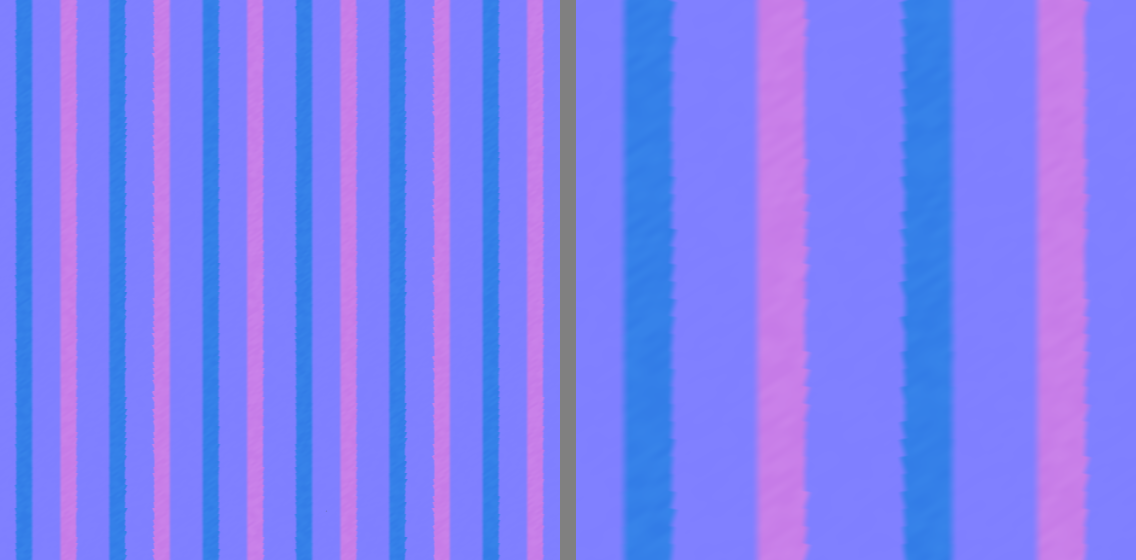
Left: the whole. Right: its middle third, enlarged.
Reproduce this texture map procedurally as a WebGL 2 fragment shader.

```glsl
#version 300 es
precision highp float;
// Normal map of a ribbed panel: six pairs of vertical groove walls with frayed edges.

uniform vec2 u_resolution;
out vec4 fragColor;

const float REPEATS = 6.0;
const vec3 FLAT_COLOR = vec3(0.500, 0.500, 1.000);
const vec3 LEFT_WALL = vec3(0.205, 0.500, 0.910);
const vec3 RIGHT_WALL = vec3(0.785, 0.495, 0.910);
const float LEFT_CENTER = 0.258;     // in units of one repeat
const float RIGHT_CENTER = 0.734;
const float WALL_HALF_WIDTH = 0.086;
const float EDGE_SOFTNESS = 0.024;
const float FRAYED_SOFTNESS = 0.014;
const float FRAY_DEPTH = 0.034;
const float FRAY_COUNT = 96.0;       // nicks along the height
const float GRAIN_PERIOD = 64.0;
const float WALL_GRAIN = 0.030;
const float FLAT_GRAIN = 0.005;
const vec2 SPECK_POS = vec2(0.583, 0.087);
const float SPECK_RADIUS = 0.0022;
const vec3 SPECK_COLOR = vec3(0.42, 0.44, 0.78);

float hash(vec2 p) {
    vec3 q = fract(p.xyx * vec3(0.1031, 0.1030, 0.0973));
    q += dot(q, q.yzx + 33.33);
    return fract((q.x + q.y) * q.z);
}

// Value noise that wraps every GRAIN_PERIOD cells
float wrapNoise(vec2 p) {
    vec2 i = floor(p);
    vec2 f = fract(p);
    f = f * f * (3.0 - 2.0 * f);
    vec2 a = mod(i, GRAIN_PERIOD);
    vec2 b = mod(i + 1.0, GRAIN_PERIOD);
    return mix(mix(hash(a), hash(vec2(b.x, a.y)), f.x),
               mix(hash(vec2(a.x, b.y)), hash(b), f.x), f.y);
}

// Slanted nicks of uneven length, 0 to 1
float nicks(float y, float seed) {
    float t = y * FRAY_COUNT;
    float cell = floor(t);
    float f = t - cell;
    float size = hash(vec2(cell, seed));
    float tooth = f * (1.0 - smoothstep(0.82, 1.0, f));
    return tooth * size;
}

// Coverage inside one edge; d grows outward
float edgeMask(float d, float y, float fray, float seed, float pixel) {
    float soft = mix(EDGE_SOFTNESS, FRAYED_SOFTNESS, min(fray, 1.0));
    soft = max(soft, pixel);
    d -= fray * FRAY_DEPTH * (nicks(y, seed) - 0.2);
    return 1.0 - smoothstep(-soft, soft, d);
}

// One wall; fray.x and fray.y roughen its left and right edges
float wallMask(float x, float y, vec2 fray, float seed, float pixel) {
    return edgeMask(-x - WALL_HALF_WIDTH, y, fray.x, seed, pixel)
         * edgeMask(x - WALL_HALF_WIDTH, y, fray.y, seed + 7.0, pixel);
}

void main() {
    vec2 uv = gl_FragCoord.xy / u_resolution;
    float pixel = REPEATS / u_resolution.x;
    float column = floor(uv.x * REPEATS);
    float x = fract(uv.x * REPEATS);

    // Fraying changes sides in a cycle of three columns
    float phase = mod(column, 3.0);
    float middle = 1.0 - step(0.5, abs(phase - 1.0));
    float first = 1.0 - step(0.5, phase);
    float strength = mix(0.6, 1.0, middle);
    vec2 leftFray = strength * mix(vec2(0.15, 1.0), vec2(1.0, 0.2), first);
    vec2 rightFray = strength * mix(vec2(0.05, 1.0), vec2(1.0, 0.05), middle);

    float leftWall = wallMask(x - LEFT_CENTER, uv.y, leftFray, column * 19.0 + 3.0, pixel);
    float rightWall = wallMask(x - RIGHT_CENTER, uv.y, rightFray, column * 19.0 + 131.0, pixel);

    vec3 color = mix(FLAT_COLOR, LEFT_WALL, leftWall);
    color = mix(color, RIGHT_WALL, rightWall);

    // Fine slanted grain, stronger on the walls
    vec2 grainPos = vec2(64.0 * uv.x + 64.0 * uv.y, 192.0 * uv.y - 128.0 * uv.x);
    float grain = wrapNoise(grainPos) - 0.5;
    float amount = mix(FLAT_GRAIN, WALL_GRAIN, max(leftWall, rightWall));
    color += grain * amount * vec3(0.7, 1.0, 0.4);

    // One small speck of wear
    float speck = 1.0 - smoothstep(0.3, 1.0, length(uv - SPECK_POS) / SPECK_RADIUS);
    color = mix(color, SPECK_COLOR, 0.7 * speck);

    fragColor = vec4(clamp(color, 0.0, 1.0), 1.0);
}
```
